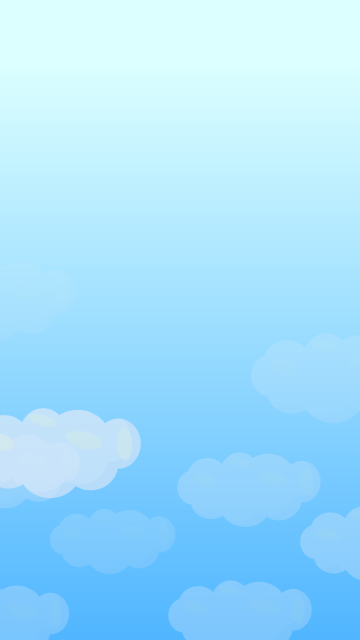
This background is drawn by a Shadertoy shader. Its source:

```glsl
// Soft translucent clouds drifting over a pale-to-blue sky gradient.
#define SKY_TOP vec3(0.863, 1.0, 1.0)
#define SKY_BOTTOM vec3(0.314, 0.712, 1.0)
#define GRADIENT_START 0.902
#define CLOUD_COLOR vec3(0.885, 0.922, 0.973)
#define SHADE_COLOR vec3(0.845, 0.897, 0.967)
#define GLINT_COLOR vec3(0.930, 0.945, 0.914)
#define LIGHT_SHIFT vec2(-0.12, 0.07)
#define ASPECT 0.5625

const int CLOUD_COUNT = 9;
const int LOBE_COUNT = 9;
const int GLINT_COUNT = 4;

// Back to front: centre, half width, opacity
const vec4 CLOUDS[CLOUD_COUNT] = vec4[](
    vec4(-0.003, 0.530, 0.122, 0.11), vec4(0.527, 0.409, 0.135, 0.20),
    vec4(0.013, 0.264, 0.112, 0.26), vec4(0.085, 0.292, 0.135, 0.67),
    vec4(0.389, 0.235, 0.112, 0.27), vec4(0.176, 0.154, 0.098, 0.18),
    vec4(0.581, 0.150, 0.112, 0.32), vec4(0.375, 0.035, 0.112, 0.30),
    vec4(-0.004, 0.029, 0.112, 0.28));

// Ellipses in cloud space: centre, radii
const vec4 LOBES[LOBE_COUNT] = vec4[](
    vec4(0.00, 0.00, 0.75, 0.36), vec4(0.74, 0.11, 0.26, 0.29),
    vec4(0.27, 0.15, 0.38, 0.35), vec4(-0.13, 0.20, 0.28, 0.32),
    vec4(-0.58, 0.18, 0.28, 0.26), vec4(-0.78, 0.03, 0.22, 0.24),
    vec4(-0.53, -0.16, 0.28, 0.25), vec4(-0.05, -0.20, 0.36, 0.32),
    vec4(0.42, -0.12, 0.32, 0.31));

const vec4 GLINTS[GLINT_COUNT] = vec4[](
    vec4(0.34, 0.15, 0.21, 0.10), vec4(0.81, 0.11, 0.09, 0.19),
    vec4(-0.14, 0.38, 0.16, 0.06), vec4(-0.62, 0.13, 0.16, 0.09));

// Approximate signed distance to an ellipse
float ellipseDistance(vec2 p, vec2 radii) {
    float k = length(p / radii);
    return k * (k - 1.0) / max(length(p / (radii * radii)), 1e-4);
}

// Union of all lobes
float cloudDistance(vec2 p) {
    float d = 1e3;
    for (int i = 0; i < LOBE_COUNT; i++)
        d = min(d, ellipseDistance(p - LOBES[i].xy, LOBES[i].zw));
    return d;
}

// Slanted highlights on the lobes
float glintDistance(vec2 p) {
    float d = 1e3;
    for (int i = 0; i < GLINT_COUNT; i++) {
        vec2 q = p - GLINTS[i].xy;
        q.y += 0.2 * q.x;
        d = min(d, ellipseDistance(q, GLINTS[i].zw));
    }
    return d;
}

// Antialiased coverage of a distance field
float coverage(float d, float pixel) {
    return 1.0 - smoothstep(-0.75 * pixel, 0.75 * pixel, d);
}

void mainImage(out vec4 fragColor, in vec2 fragCoord) {
    vec2 p = fragCoord / iResolution.xy * vec2(ASPECT, 1.0);

    // Sky
    vec3 color = mix(SKY_BOTTOM, SKY_TOP, clamp(p.y / GRADIENT_START, 0.0, 1.0));

    // Clouds
    for (int i = 0; i < CLOUD_COUNT; i++) {
        vec4 cloud = CLOUDS[i];
        vec2 q = (p - cloud.xy) / cloud.z;
        float pixel = 1.0 / (iResolution.y * cloud.z);
        float lit = coverage(cloudDistance(q - LIGHT_SHIFT), pixel);
        vec3 paint = mix(SHADE_COLOR, CLOUD_COLOR, lit);
        paint = mix(paint, GLINT_COLOR, coverage(glintDistance(q), 2.0 * pixel));
        color = mix(color, paint, cloud.w * coverage(cloudDistance(q), pixel));
    }

    fragColor = vec4(color, 1.0);
}
```
